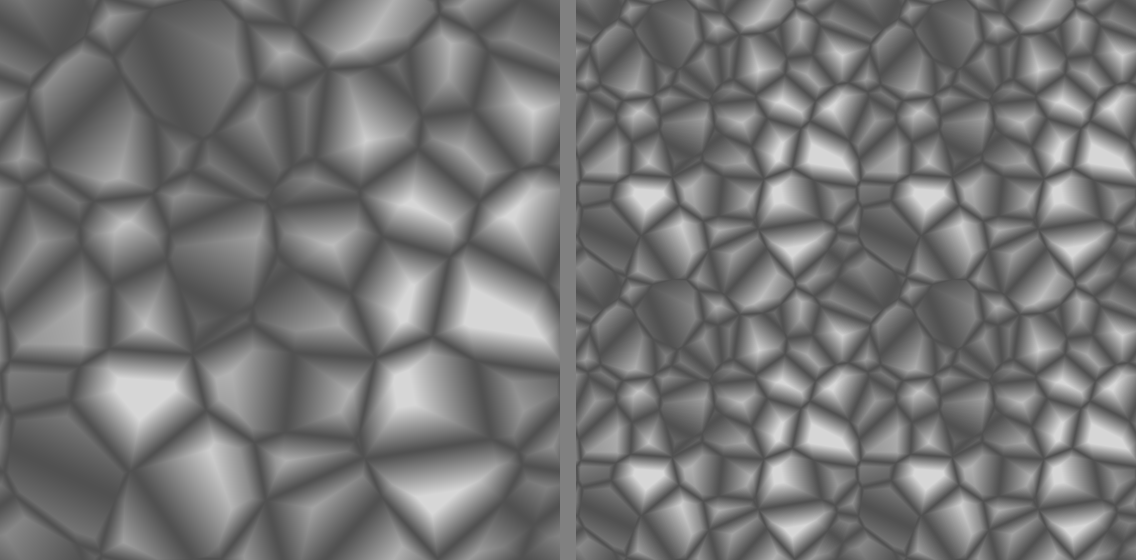
Left: one tile. Right: repeated 2 by 2.
Reproduce this texture procedurally as a WebGL 1 fragment shader.

```glsl
precision highp float;
// Grey faceted stones: a flat slice through a 3D field of jittered points.
// Height is the gap between the squared distances to the two nearest points,
// which gives straight-sided facets, dark creases and clipped flat tops.

uniform vec2 u_resolution;

const float CELLS = 6.0;          // whole cells across the tile
const float SEED = 17.0;          // picks another arrangement
const float SLICE_DEPTH = 0.5;    // slice position inside the middle layer
const float CREASE_SOFTNESS = 0.03;
const float SLOPE = 0.74;         // height to brightness
const float CREASE_GREY = 0.318;
const float TOP_GREY = 0.84;

// Three random values from 0 to 1 per lattice cell
vec3 hash3(vec3 cell) {
  vec3 phase = vec3(dot(cell, vec3(127.1, 311.7, 74.7)),
                    dot(cell, vec3(269.5, 183.3, 246.1)),
                    dot(cell, vec3(113.5, 271.9, 124.6)));
  return fract(sin(phase) * 43758.5453);
}

// Squared distances to the nearest and second nearest point, wrapped in x and y
vec2 nearestTwo(vec2 position) {
  vec2 base = floor(position);
  vec2 local = position - base;
  vec2 nearest = vec2(100.0);
  for (int layer = -1; layer <= 1; layer++) {
    for (int row = -2; row <= 2; row++) {
      for (int column = -2; column <= 2; column++) {
        vec3 offset = vec3(float(column), float(row), float(layer));
        vec2 wrapped = mod(base + offset.xy, CELLS);
        vec3 point = offset + hash3(vec3(wrapped, offset.z + SEED));
        vec3 toPoint = point - vec3(local, SLICE_DEPTH);
        float distanceSquared = dot(toPoint, toPoint);
        nearest.y = min(nearest.y, max(nearest.x, distanceSquared));
        nearest.x = min(nearest.x, distanceSquared);
      }
    }
  }
  return nearest;
}

void main() {
  vec2 uv = gl_FragCoord.xy / u_resolution;
  vec2 nearest = nearestTwo(uv * CELLS);
  float gap = nearest.y - nearest.x;

  // Round the bottom of the creases, then clip the tops
  float height = sqrt(gap * gap + CREASE_SOFTNESS * CREASE_SOFTNESS) - CREASE_SOFTNESS;
  float grey = min(CREASE_GREY + SLOPE * height, TOP_GREY);
  gl_FragColor = vec4(vec3(grey), 1.0);
}
```
